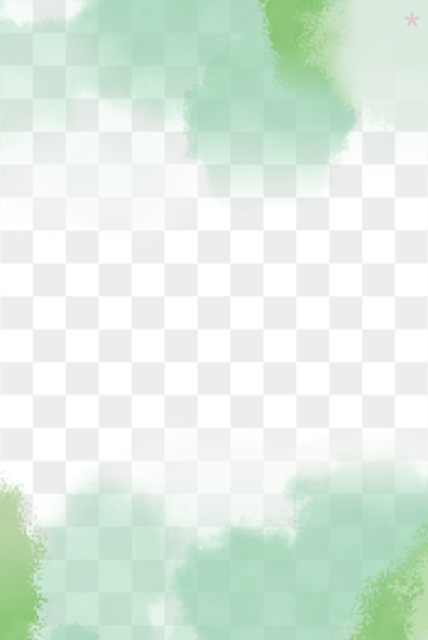
This background is drawn by a Shadertoy shader. Its source:

```glsl
// Soft green watercolour washes at the top and bottom of a pale checkerboard.
// Noise-warped ellipses and strokes build a translucent mint density, then
// stronger leaf-green pigment and pale blooms are layered over it.

float hash(vec2 p) {
    vec3 h = fract(vec3(p.xyx) * 0.1031);
    h += dot(h, h.yzx + 33.33);
    return fract((h.x + h.y) * h.z);
}

float noise(vec2 p) {
    vec2 i = floor(p), f = fract(p);
    f = f * f * (3.0 - 2.0 * f);
    return mix(mix(hash(i), hash(i + vec2(1, 0)), f.x),
               mix(hash(i + vec2(0, 1)), hash(i + vec2(1, 1)), f.x), f.y);
}

float fbm(vec2 p) {
    float sum = 0.0, amp = 0.5;
    for (int i = 0; i < 6; i++) {
        sum += amp * noise(p);
        p = mat2(1.6, 1.2, -1.2, 1.6) * p + 7.3;
        amp *= 0.55;
    }
    return sum / 1.08;
}

// Elliptic wash: 1 inside, fading across the rim
float blob(vec2 p, vec2 center, vec2 radius, float soft) {
    return smoothstep(1.0 + soft, 1.0 - soft, length((p - center) / radius));
}

// Brush stroke from a to b
float stroke(vec2 p, vec2 a, vec2 b, float radius, float soft) {
    vec2 d = b - a;
    float t = clamp(dot(p - a, d) / dot(d, d), 0.0, 1.0);
    return smoothstep(radius + soft, radius - soft, length(p - a - d * t));
}

vec3 checker(vec2 q) {
    vec2 wave = sin(q * 13.0 * 3.14159);
    vec2 s = clamp(wave * iResolution.x / 40.84, -1.0, 1.0);
    return vec3(mix(1.0, 0.93, 0.5 - 0.5 * s.x * s.y));
}

// Mint density of the upper wash
float topWash(vec2 p, float y) {
    float d = 0.74 * smoothstep(0.45, 0.06, p.y);
    d *= 1.0 - 0.65 * blob(p, vec2(0.28, 0.37), vec2(0.22, 0.13), 0.3);
    d *= 1.0 - 0.40 * blob(p, vec2(0.04, 0.14), vec2(0.20, 0.13), 0.5);
    d *= 1.0 - 0.85 * blob(p, vec2(0.09, 0.0), vec2(0.14, 0.06), 0.3);
    d *= 1.0 - 0.55 * blob(p, vec2(0.96, 0.33), vec2(0.16, 0.15), 0.4);
    float pool = blob(p, vec2(0.64, 0.28), vec2(0.19, 0.22), 0.1);
    return max(d, 0.78 * pool * smoothstep(0.53, 0.22, y));
}

// Mint density of the lower wash
float bottomWash(vec2 p, float y) {
    float d = 0.45 * smoothstep(1.12, 1.45, p.y);
    d = max(d, 0.52 * blob(p, vec2(0.25, 1.40), vec2(0.22, 0.24), 0.3));
    float right = blob(p, vec2(0.87, 1.26), vec2(0.20, 0.20), 0.12);
    d = max(d, 0.74 * right * smoothstep(1.02, 1.22, y));
    d = max(d, 0.76 * blob(p, vec2(0.61, 1.41), vec2(0.22, 0.17), 0.25));
    d = max(d, 0.72 * blob(p, vec2(0.17, 1.50), vec2(0.07, 0.04), 0.3));
    return d * (1.0 - 0.5 * blob(p, vec2(0.39, 1.45), vec2(0.04, 0.06), 0.5));
}

void mainImage(out vec4 fragColor, in vec2 fragCoord) {
    // Width is 1, y runs downward from the top edge
    vec2 q = vec2(fragCoord.x, iResolution.y - fragCoord.y) / iResolution.x;
    vec3 color = checker(q);

    // Ragged paper edge: broad warp plus fine speckle
    vec2 warp = vec2(fbm(q * 9.0), fbm(q * 9.0 + 41.0)) - 0.5;
    vec2 grain = vec2(noise(q * 170.0), noise(q * 170.0 + 19.0)) - 0.5;
    vec2 p = q + warp * 0.13 + grain * 0.012;
    vec2 rough = p + grain * 0.025;
    float pigment = fbm(q * 14.0 + 80.0);

    // Thin whitish veils reaching toward the clear middle
    float veil = blob(p, vec2(0.25, 0.44), vec2(0.22, 0.11), 0.4)
               + blob(p, vec2(0.52, 1.12), vec2(0.22, 0.12), 0.4)
               + blob(p, vec2(0.86, 1.07), vec2(0.18, 0.06), 0.5);
    color = mix(color, vec3(0.95, 0.97, 0.95), 0.55 * min(veil, 1.0));

    // Translucent mint
    float density = topWash(p, q.y) + bottomWash(p, q.y);
    density *= 0.85 + 0.3 * pigment;
    color = mix(color, vec3(0.60, 0.82, 0.69), clamp(density, 0.0, 0.9));

    // Leaf-green pigment, upper stroke
    vec3 leaf = mix(vec3(0.46, 0.74, 0.36), vec3(0.62, 0.81, 0.54), pigment);
    float top = stroke(rough, vec2(0.69, -0.04), vec2(0.73, 0.14), 0.075, 0.025);
    color = mix(color, leaf, 0.88 * top * smoothstep(0.27, 0.08, q.y));

    // Pale bloom with a green fringe in the upper right
    float bloom = blob(rough, vec2(0.95, 0.11), vec2(0.21, 0.19), 0.12);
    vec3 paleTone = mix(vec3(0.74, 0.86, 0.69), vec3(0.89, 0.93, 0.89),
                        smoothstep(0.74, 0.86, p.x));
    color = mix(color, paleTone, 0.82 * bloom);

    // Left bank: olive above, fresh green below
    float bank = blob(rough, vec2(-0.01, 1.38), vec2(0.10, 0.23), 0.16);
    vec3 bankTone = mix(vec3(0.70, 0.81, 0.61), leaf, smoothstep(1.2, 1.46, q.y));
    color = mix(color, bankTone, 0.88 * bank);

    // Lower right stroke and its speckled light corner
    float low = stroke(rough, vec2(0.86, 1.53), vec2(1.02, 1.32), 0.065, 0.03);
    color = mix(color, leaf, 0.85 * low);
    float corner = blob(rough, vec2(1.0, 1.42), vec2(0.065, 0.11), 0.3);
    color = mix(color, vec3(0.79, 0.89, 0.75), 0.75 * corner);

    // Small five-petalled pink blossom
    vec2 f = q - vec2(0.963, 0.046);
    float petal = 0.012 + 0.006 * cos(5.0 * atan(f.y, f.x) + 1.6);
    float flower = smoothstep(petal + 0.003, petal - 0.003, length(f));
    color = mix(color, vec3(0.90, 0.74, 0.82), 0.8 * flower);

    fragColor = vec4(color, 1.0);
}
```
